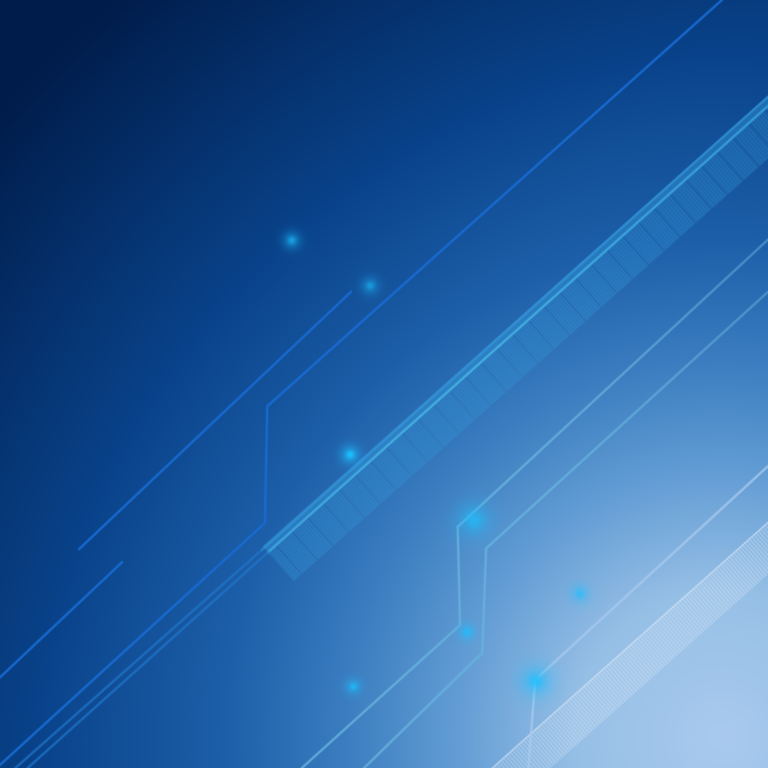
Reproduce this background procedurally as a Shadertoy shader.

```glsl
// Blue diagonal tech background: soft radial gradient, angled circuit lines, hatched bands and cyan glows.
#define LINE_HALF_WIDTH 0.0016
#define BAND_WIDTH 0.0505
#define GROUP_LENGTH 0.0275
#define TICK_LENGTH 0.0039
#define LIGHT_CENTER vec2(0.94, 0.04)
#define BLUE_LINE vec3(0.09, 0.42, 0.83)
#define TEAL_LINE vec3(0.40, 0.70, 0.87)
#define PALE_LINE vec3(0.66, 0.79, 0.93)
#define BEAM vec3(0.20, 0.60, 0.86)
#define GLOW vec3(0.11, 0.75, 1.0)

// Soft coverage of the region where d is negative
float cover(float d) {
    float px = 1.0 / min(iResolution.x, iResolution.y);
    return 1.0 - smoothstep(-px, px, d);
}

float segmentDistance(vec2 p, vec2 a, vec2 b) {
    vec2 ab = b - a;
    float h = clamp(dot(p - a, ab) / dot(ab, ab), 0.0, 1.0);
    return length(p - a - ab * h);
}

float stroke(vec2 p, vec4 ends) {
    return cover(segmentDistance(p, ends.xy, ends.zw) - LINE_HALF_WIDTH);
}

// Light at the lower right fades to navy at the upper left
vec3 background(vec2 p) {
    const vec3 tones[7] = vec3[7](
        vec3(0.66, 0.79, 0.93), vec3(0.59, 0.75, 0.90), vec3(0.38, 0.61, 0.83),
        vec3(0.23, 0.49, 0.75), vec3(0.11, 0.37, 0.66), vec3(0.035, 0.26, 0.54),
        vec3(0.0, 0.11, 0.29));
    const float stops[7] = float[7](0.0, 0.19, 0.35, 0.49, 0.65, 0.89, 1.33);
    float d = distance(p, LIGHT_CENTER) + 0.1 * max(p.y - p.x, 0.0);
    vec3 color = tones[0];
    for (int i = 1; i < 7; i++)
        color = mix(color, tones[i], clamp((d - stops[i - 1]) / (stops[i] - stops[i - 1]), 0.0, 1.0));
    return color;
}

// Coordinates along (x) and below (y) a diagonal band
vec2 bandSpace(vec2 p, vec2 start) {
    vec2 along = normalize(vec2(1.0, 0.891));
    p -= start;
    return vec2(dot(p, along), dot(p, vec2(along.y, -along.x)));
}

float bandMask(vec2 q) {
    return cover(-q.x) * cover(-q.y) * cover(q.y - BAND_WIDTH);
}

float ticks(float x) {
    return 0.5 + 0.5 * cos(6.28318 * x / TICK_LENGTH);
}

void mainImage(out vec4 fragColor, in vec2 fragCoord) {
    vec2 p = fragCoord / iResolution.xy;
    vec3 color = background(p);

    // Cyan band with grouped ticks
    vec2 q = bandSpace(p, vec2(0.349, 0.281));
    float gap = abs(fract(q.x / GROUP_LENGTH) - 0.5) * GROUP_LENGTH;
    float bandAlpha = 0.25 + 0.12 * ticks(q.x) - 0.18 * cover(gap - 0.0012);
    color = mix(color, BEAM, bandMask(q) * bandAlpha);

    // Double beam along the band and its thin tail
    float middle = exp(-pow((p.x - 0.58) / 0.32, 2.0));
    float beamFill = cover(-q.x) * cover(q.y) * cover(-q.y - 0.0105);
    color = mix(color, BEAM, 0.45 * beamFill);
    float upperBeam = stroke(p, vec4(0.341, 0.284, 1.0, 0.874));
    float lowerBeam = stroke(p, vec4(0.349, 0.281, 1.0, 0.862));
    color = mix(color, BEAM, 0.6 * upperBeam);
    color = mix(color, mix(BEAM, vec3(0.27, 0.70, 0.89), middle), 0.85 * lowerBeam);
    float tail = max(stroke(p, vec4(0.020, 0.0, 0.341, 0.284)), stroke(p, vec4(0.036, 0.0, 0.349, 0.281)));
    color = mix(color, vec3(0.12, 0.46, 0.80), 0.7 * tail);

    // Pale finely hatched band
    vec2 w = bandSpace(p, vec2(0.641, 0.0));
    float paleMask = cover(-w.y) * cover(w.y - BAND_WIDTH);
    color = mix(color, vec3(0.88, 0.93, 0.98), paleMask * (0.13 + 0.20 * ticks(w.x)));
    color = mix(color, vec3(0.85, 0.91, 0.97), 0.6 * cover(abs(w.y) - 0.0009));

    // Circuit lines: blue, then teal and pale
    const vec4 blueLines[5] = vec4[5](
        vec4(0.940, 1.0, 0.348, 0.471), vec4(0.348, 0.471, 0.345, 0.319),
        vec4(0.345, 0.319, 0.0, 0.004), vec4(0.457, 0.620, 0.103, 0.285),
        vec4(0.159, 0.268, 0.0, 0.118));
    const vec4 lightLines[8] = vec4[8](
        vec4(1.0, 0.688, 0.596, 0.314), vec4(0.596, 0.314, 0.599, 0.186),
        vec4(0.599, 0.186, 0.393, 0.0), vec4(1.0, 0.620, 0.633, 0.286),
        vec4(0.633, 0.286, 0.628, 0.150), vec4(0.628, 0.150, 0.474, 0.0),
        vec4(1.0, 0.393, 0.697, 0.115), vec4(0.697, 0.115, 0.688, 0.0));
    float blue = 0.0, teal = 0.0, pale = 0.0;
    for (int i = 0; i < 5; i++) blue = max(blue, stroke(p, blueLines[i]));
    for (int i = 0; i < 6; i++) teal = max(teal, stroke(p, lightLines[i]));
    for (int i = 6; i < 8; i++) pale = max(pale, stroke(p, lightLines[i]));
    color = mix(color, BLUE_LINE, 0.9 * blue);
    color = mix(color, TEAL_LINE, mix(0.8, 0.5, smoothstep(0.65, 1.0, p.x)) * teal);
    color = mix(color, PALE_LINE, 0.75 * pale);

    // Glowing nodes: position, radius, strength
    const vec4 nodes[8] = vec4[8](
        vec4(0.380, 0.687, 0.021, 0.75), vec4(0.482, 0.628, 0.021, 0.65),
        vec4(0.456, 0.408, 0.022, 1.0), vec4(0.617, 0.323, 0.041, 0.75),
        vec4(0.755, 0.227, 0.022, 0.7), vec4(0.608, 0.177, 0.020, 0.8),
        vec4(0.698, 0.113, 0.038, 0.85), vec4(0.460, 0.106, 0.019, 0.8));
    for (int i = 0; i < 8; i++) {
        float r = distance(p, nodes[i].xy) / nodes[i].z;
        float halo = 0.6 * exp(-3.0 * r * r) + 0.4 * exp(-16.0 * r * r);
        color = mix(color, GLOW, nodes[i].w * halo);
    }
    fragColor = vec4(color, 1.0);
}
```
